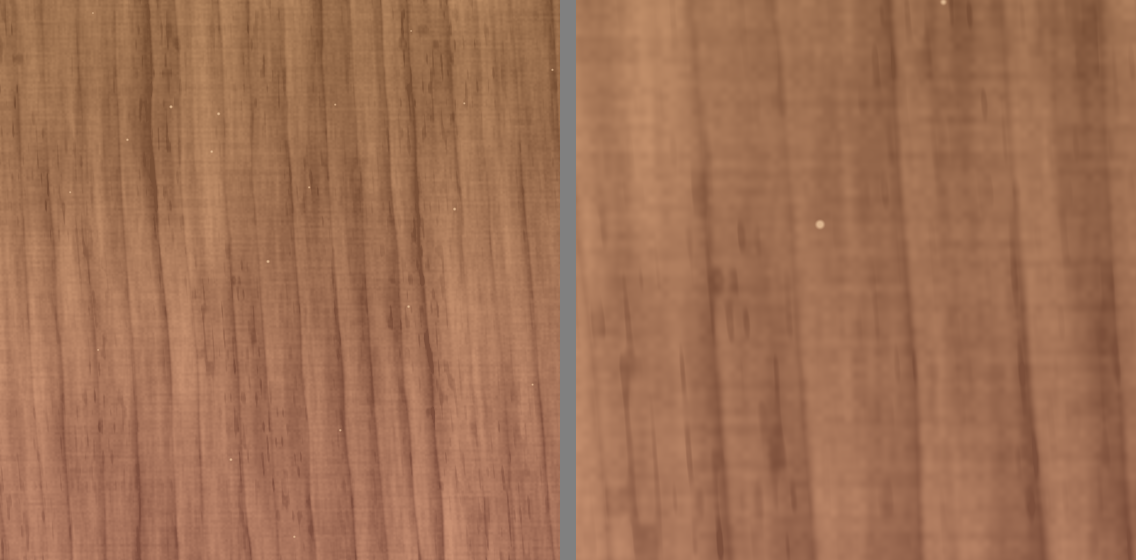
Left, the full canvas; right, a detail of the centre.
This texture is drawn by a WebGL 1 fragment shader. Its source:

```glsl
precision highp float;
// Straight-grained brown wood: leaning dark growth lines, fine fibres, pores and pale specks.
uniform vec2 u_resolution;

const vec3 DARK_WOOD = vec3(0.56, 0.38, 0.28);
const vec3 LIGHT_WOOD = vec3(0.73, 0.53, 0.40);
const vec3 SPECK_COLOR = vec3(0.93, 0.78, 0.62);
const vec3 TOP_TINT = vec3(-0.014, 0.002, -0.022);
const vec3 BOTTOM_TINT = vec3(0.014, -0.004, 0.018);

const float BASE_TONE = 0.71;      // 0 = dark wood, 1 = light wood
const float RING_COUNT = 16.0;     // growth lines across the canvas
const float RING_JITTER = 0.75;
const float RING_DEPTH = 0.85;
const float RING_FADE = 0.19;      // slow darkening on the left, in ring widths
const float RING_EDGE = 0.055;     // quick lightening on the right
const float LEAN = 0.052;
const float LEAN_SPREAD = 0.025;   // extra lean towards the right
const float WARP = 0.012;
const float BROAD_AMOUNT = 0.55;
const float STREAK_AMOUNT = 0.50;
const float FIBRE_AMOUNT = 0.36;
const float WEAVE_AMOUNT = 0.20;
const float PORE_DEPTH = 0.55;
const float SPECK_GRID = 14.0;
const float SPECK_CHANCE = 0.11;
const float SPECK_RADIUS = 0.0022;

float hash(vec2 p) {
  vec3 q = fract(vec3(p.xyx) * 0.1031);
  q += dot(q, q.yzx + 33.33);
  return fract((q.x + q.y) * q.z);
}

float noise(vec2 p) {
  vec2 cell = floor(p);
  vec2 f = fract(p);
  f = f * f * (3.0 - 2.0 * f);
  float low = mix(hash(cell), hash(cell + vec2(1.0, 0.0)), f.x);
  float high = mix(hash(cell + vec2(0.0, 1.0)), hash(cell + vec2(1.0, 1.0)), f.x);
  return mix(low, high, f.y);
}

// Noise centred on zero
float ripple(vec2 p) {
  return noise(p) - 0.5;
}

// Darkness of the nearest growth lines: soft on the left, crisp on the right
float growthLines(vec2 grain) {
  float u = grain.x * RING_COUNT;
  float cell = floor(u);
  float darkness = 0.0;
  for (int k = -1; k <= 2; k++) {
    float id = cell + float(k);
    float offset = u - id - RING_JITTER * (hash(vec2(id, 7.0)) - 0.5);
    offset += 0.10 * ripple(vec2(id * 5.0, grain.y * 9.0));
    float fade = RING_FADE * mix(0.6, 1.5, hash(vec2(id, 19.0)));
    float profile = offset < 0.0 ? exp(offset / fade)
                                 : exp(-offset * offset / (RING_EDGE * RING_EDGE));
    float strength = mix(0.4, 1.0, hash(vec2(id, 31.0)));
    strength *= mix(0.45, 1.3, noise(vec2(id * 3.0, grain.y * 5.0)));
    darkness = max(darkness, profile * strength);
  }
  return darkness;
}

// Sparse pale dots, one at most in each grid cell
float specks(vec2 p, float pixel) {
  vec2 cell = floor(p * SPECK_GRID);
  vec2 spot = vec2(hash(cell + 3.0), hash(cell + 57.0)) * 0.7 + 0.15;
  float radius = SPECK_RADIUS * mix(0.5, 1.1, hash(cell + 91.0));
  float soft = max(pixel, 0.0012);
  float away = length(p - (cell + spot) / SPECK_GRID);
  float dotMask = 1.0 - smoothstep(radius - soft, radius + soft, away);
  return dotMask * step(hash(cell + 133.0), SPECK_CHANCE);
}

void main() {
  float pixel = 1.0 / u_resolution.y;
  vec2 p = gl_FragCoord.xy * pixel;

  // Grain coordinates follow the lean and slight waviness of the fibres
  vec2 grain = p;
  grain.x += (LEAN + LEAN_SPREAD * p.x) * p.y;
  grain.x += WARP * ripple(p * vec2(4.0, 3.0));

  // Growth lines, broad shades and long streaks
  float ring = growthLines(grain);
  float tone = BASE_TONE - RING_DEPTH * ring;
  tone += BROAD_AMOUNT * ripple(grain * vec2(9.0, 2.5) + 11.0);
  tone += STREAK_AMOUNT * ripple(grain * vec2(46.0, 3.5) + 23.0);
  tone += FIBRE_AMOUNT * ripple(grain * vec2(125.0, 9.0) + 41.0);

  // Fine crossing threads and surface grit
  tone += WEAVE_AMOUNT * ripple(p * vec2(14.0, 190.0));
  tone += WEAVE_AMOUNT * ripple(p * vec2(220.0, 30.0) + 5.0);
  tone += WEAVE_AMOUNT * ripple(p * 230.0 + 17.0);

  // Short dark pores gather in patches and along the growth lines
  float pore = smoothstep(0.62, 0.92, noise(grain * vec2(190.0, 38.0) + 67.0));
  float patchMask = smoothstep(0.5, 0.85, noise(grain * vec2(15.0, 4.5) + 83.0));
  tone -= PORE_DEPTH * pore * (0.15 + 0.6 * ring + 0.6 * patchMask);
  tone -= 0.22 * patchMask;

  // Slight darkening towards the right edge
  tone -= 0.30 * smoothstep(0.88, 1.05, p.x);

  vec3 color = mix(DARK_WOOD, LIGHT_WOOD, clamp(tone, -0.45, 1.25));
  color += mix(BOTTOM_TINT, TOP_TINT, smoothstep(0.0, 1.0, p.y));
  color = mix(color, SPECK_COLOR, 0.8 * specks(p, pixel));
  gl_FragColor = vec4(color, 1.0);
}
```
